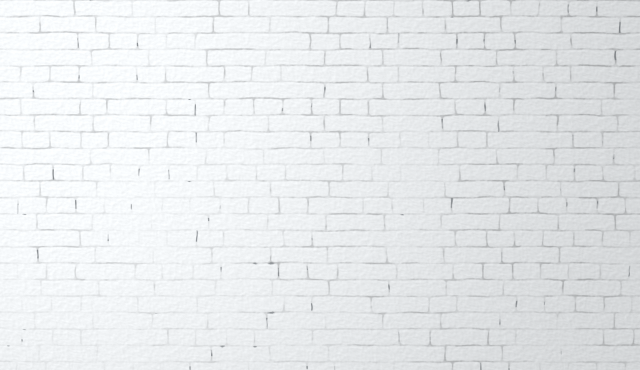
A Shadertoy shader for this texture:

```glsl
// White painted brick wall: alternating long and short courses, worn joints, soft side light

float hash(vec2 p) {
    return fract(sin(dot(p, vec2(127.1, 311.7))) * 43758.5);
}

// Layered sines, roughly -1 to 1
float waves(vec2 p) {
    float sum = 0.0, amp = 0.5;
    for (int i = 0; i < 4; i++) {
        sum += amp * sin(p.x + 1.7 * sin(p.y)) * cos(p.y - 0.6 * p.x);
        p = mat2(1.5, 1.1, -1.1, 1.5) * p + 2.3;
        amp *= 0.6;
    }
    return sum;
}

// Cellular noise: distance to the nearest scattered point
float cells(vec2 p) {
    vec2 base = floor(p);
    float nearest = 2.0;
    for (int y = -1; y <= 1; y++) {
        for (int x = -1; x <= 1; x++) {
            vec2 c = base + vec2(x, y);
            vec2 point = c + vec2(hash(c), hash(c + 37.0));
            nearest = min(nearest, length(point - p));
        }
    }
    return nearest;
}

// Lumpy paint surface
float relief(vec2 p) {
    p += 0.15 * waves(p * 2.1);
    return 0.5 * cells(p * vec2(1.9, 3.1)) + 0.5 * cells(p * vec2(4.1, 5.7) + 5.0);
}

float smoothMin(float a, float b, float k) {
    float h = max(k - abs(a - b), 0.0) / k;
    return min(a, b) - 0.25 * k * h * h;
}

void mainImage(out vec4 fragColor, in vec2 fragCoord) {
    vec2 uv = fragCoord / iResolution.xy;
    // One unit is one course; y runs down from the top edge
    vec2 p = vec2(fragCoord.x, iResolution.y - fragCoord.y) / iResolution.y * 22.5;
    float pixel = 22.5 / iResolution.y;
    vec2 q = p + 0.07 * vec2(waves(p * 1.3), waves(p * 1.1 + 9.0));

    // Course layout: short bricks on even rows, long ones on odd rows
    float row = floor(q.y);
    bool shortRow = mod(row, 2.0) < 0.5;
    float brickLength = shortRow ? 1.765 : 3.53;
    float shift = (shortRow ? 1.2 : 2.2) + 0.5 * (hash(vec2(row, 3.0)) - 0.5);
    float along = (q.x - shift) / brickLength;
    float joint = round(along);
    float seed = hash(vec2(joint, row));
    float offset = 0.16 * (hash(vec2(joint, row + 50.0)) - 0.5);
    float bed = round(q.y);

    // Distances to joints; some upright joints are painted over
    float bedDist = abs(q.y - bed);
    float sideDist = abs((along - joint) * brickLength - offset);
    float painted = step(seed, shortRow ? 0.3 : 0.1);
    float dist = smoothMin(bedDist, sideDist + painted, 0.16);
    float line = 1.0 - smoothstep(0.0, 0.045 + 0.8 * pixel, dist);

    // Paint fills the joints in patches, more so near the bottom
    float open = smoothstep(-0.6, 0.5, waves(p * 0.27 + 4.0) + 0.9 * uv.y - 0.35);
    float broken = 0.3 + 0.7 * smoothstep(-0.35, 0.5, waves(p * 1.9 + 20.0));
    float strength = mix(0.25, 1.0, open) * broken;

    // Light fades from the upper left to the lower right
    float away = length((uv - vec2(0.06, 0.74)) * vec2(1.0, 0.62));
    float tone = 0.995 - 0.155 * smoothstep(0.1, 1.1, away);

    // Lit bumps, fine grain and the bright lip under each bed joint
    tone += 0.055 * (relief(p + 0.07) - relief(p - 0.03));
    tone += 0.008 * waves(p * 9.0);
    tone += 0.012 * open * (1.0 - smoothstep(0.03, 0.09, abs(q.y - bed - 0.13)));
    tone -= 0.17 * strength * line;
    tone -= 0.012 * strength * (1.0 - smoothstep(0.0, 0.2, dist));

    // Dark open cracks along part of some upright joints
    float center = 0.3 + 0.4 * hash(vec2(row, joint + 8.0));
    float reach = 0.1 + 0.3 * hash(vec2(joint + 4.0, row));
    float crack = (1.0 - smoothstep(0.0, 0.03 + 0.8 * pixel, sideDist))
        * (1.0 - smoothstep(reach - 0.1, reach, abs(fract(q.y) - center)))
        * step(0.84, seed);

    // Short chips in the bed joints
    vec2 slot = vec2(floor(q.x), bed);
    vec2 chipPos = vec2(q.x - slot.x - 0.5, q.y - bed - 0.04);
    float chipSize = 0.02 + 0.08 * hash(slot + 19.0);
    float chip = 1.0 - smoothstep(chipSize - pixel, chipSize + pixel,
        length(chipPos * vec2(0.6, 1.5)) + 0.04 * waves(p * 6.0));
    chip *= step(0.975, hash(slot + 71.0));

    vec3 paintTint = vec3(0.985, 0.997, 1.005);
    vec3 crackColor = vec3(0.4, 0.42, 0.44);
    vec3 color = mix(tone * paintTint, crackColor, max(0.65 * crack * broken, 0.6 * chip));
    fragColor = vec4(clamp(color, 0.0, 1.0), 1.0);
}
```
